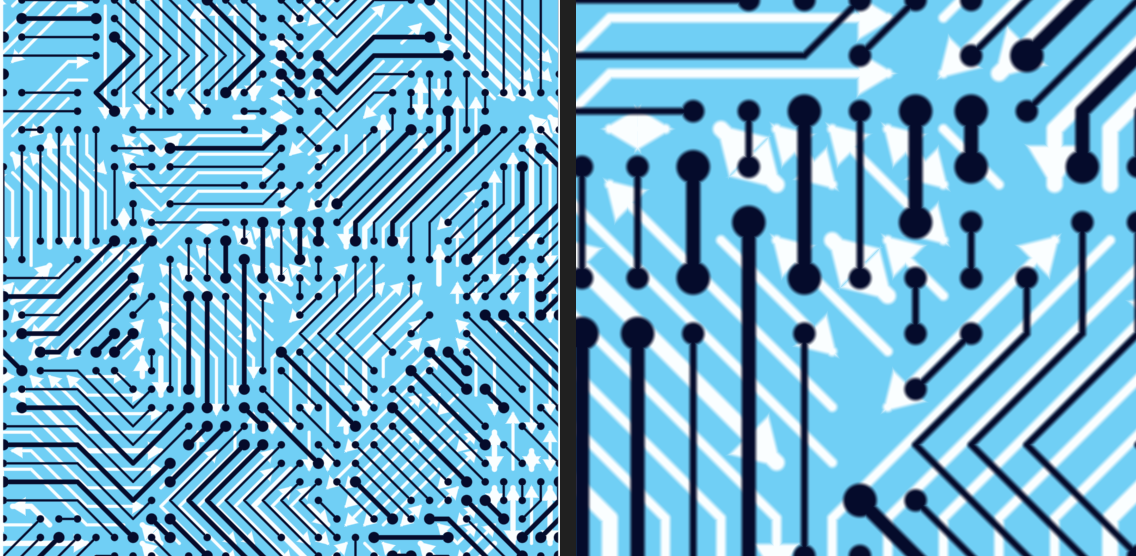
Left: the whole. Right: its middle third, enlarged.
This pattern is drawn by a Shadertoy shader. Its source:

```glsl
// Circuit board: dark traces with round pads over white traces with arrowheads.
// Lattice nodes are grouped in Voronoi regions; each region carries a bundle of
// parallel lines with 45 degree bends, cut at random into separate traces.

float hash(vec2 p) {
    return fract(sin(dot(p, vec2(127.1, 311.7))) * 43758.5453);
}

// Voronoi region of a node: convex, so traces of two regions never cross
vec2 regionOf(vec2 node) {
    vec2 g = node / 8.0, best = vec2(0.0);
    float nearest = 1e3;
    for (int k = 0; k < 9; k++) {
        vec2 id = floor(g) + vec2(k % 3, k / 3) - 1.0;
        vec2 seed = id + 0.1 + 0.8 * vec2(hash(id + 3.7), hash(id + 9.2));
        float d = distance(g, seed);
        if (d < nearest) { nearest = d; best = id; }
    }
    return best;
}

// Slope of -1, 0 or 1
float slope(float h) {
    return step(0.72, h) - step(h, 0.28);
}

// Sideways shift of a bundle: three straight pieces
float bend(float x, vec2 key) {
    float start = floor(5.0 * hash(key + 1.3));
    float span = 2.0 + floor(4.0 * hash(key + 2.6));
    x -= start;
    return slope(hash(key + 4.1)) * min(x, 0.0)
         + slope(hash(key + 5.8)) * clamp(x, 0.0, span)
         + slope(hash(key + 7.4)) * max(x - span, 0.0);
}

// Step to the next (side = 1) or previous (side = -1) node of the trace;
// z is -1 for no link, 0 for a thin trace, 1 for a thick one
vec3 link(vec2 node, vec2 region, float side, float layer) {
    bool upright = hash(region + 0.5) > 0.5;
    vec2 key = region + layer * 17.3;
    vec2 q = node - region * 8.0;
    if (upright) q = q.yx;

    float shift = bend(q.x, key);
    vec2 stride = vec2(side, bend(q.x + side, key) - shift);
    vec2 lane = key * 5.3 + vec2(q.y - shift, 0.7);

    // Cut the lane into traces
    float size = 7.0 + floor(6.0 * hash(key + 8.9));
    float along = min(q.x, q.x + side) + floor(3.0 * hash(lane));
    vec2 trace = lane + vec2(0.31, 1.9 * floor(along / size));
    bool gap = mod(along, size) < 0.5 || hash(trace + 6.1) < 0.05;

    if (upright) stride = stride.yx;
    if (gap || regionOf(node + stride) != region) return vec3(stride, -1.0);
    return vec3(stride, step(0.74, hash(trace)));
}

float segment(vec2 p, vec2 b) {
    return length(p - b * clamp(dot(p, b) / dot(b, b), 0.0, 1.0));
}

// Triangle with its tip just past the end of a trace that leaves along dir
float arrowhead(vec2 p, vec2 dir, float size) {
    dir = normalize(dir);
    float back = dot(p, dir) + 0.12;
    float across = abs(dot(p, vec2(-dir.y, dir.x)));
    return max((across - 0.6 * back) * 0.857, back - 0.82 * size);
}

// Signed distance to one layer: 0 = dark with pads, 1 = white with arrows
float traces(vec2 p, float layer) {
    float dist = 1e3;
    for (int k = 0; k < 4; k++) {
        vec2 node = floor(p) + vec2(k % 2, k / 2);
        vec2 local = p - node;
        vec2 region = regionOf(node);
        vec3 ahead = link(node, region, 1.0, layer);
        vec3 behind = link(node, region, -1.0, layer);
        float thin = mix(0.062, 0.085, layer);
        float extra = mix(0.065, 0.06, layer);
        if (ahead.z >= 0.0)
            dist = min(dist, segment(local, ahead.xy) - thin - extra * ahead.z);
        if (behind.z >= 0.0)
            dist = min(dist, segment(local, behind.xy) - thin - extra * behind.z);

        // Finish the nodes that have a single link
        if ((ahead.z < 0.0) != (behind.z < 0.0)) {
            vec3 end = ahead.z < 0.0 ? behind : ahead;
            if (layer < 0.5)
                dist = min(dist, length(local) - 0.2 - 0.1 * end.z);
            else if (hash(node + 0.4) > 0.3)
                dist = min(dist, arrowhead(local, end.xy, 0.8 + 0.2 * end.z));
        }
    }
    return dist;
}

void mainImage(out vec4 fragColor, in vec2 fragCoord) {
    vec2 p = 30.0 * fragCoord / iResolution.y;
    float soft = max(0.05, 21.0 / iResolution.y);

    vec3 sky = vec3(0.44, 0.81, 0.96);
    vec3 white = vec3(0.98, 0.995, 1.0);
    vec3 navy = vec3(0.02, 0.045, 0.17);

    vec3 color = mix(white, sky, smoothstep(-soft, soft, traces(p + 0.32, 1.0)));
    color = mix(navy, color, smoothstep(-soft, soft, traces(p - vec2(0.18, 0.0) + 40.0 - 40.0, 0.0)));

    // Pale margins left and right
    float right = 30.0 * iResolution.x / iResolution.y - p.x;
    float inside = min(p.x - 0.17, right - 0.1);
    color = mix(white, color, smoothstep(-soft, soft, inside));
    fragColor = vec4(color, 1.0);
}
```
